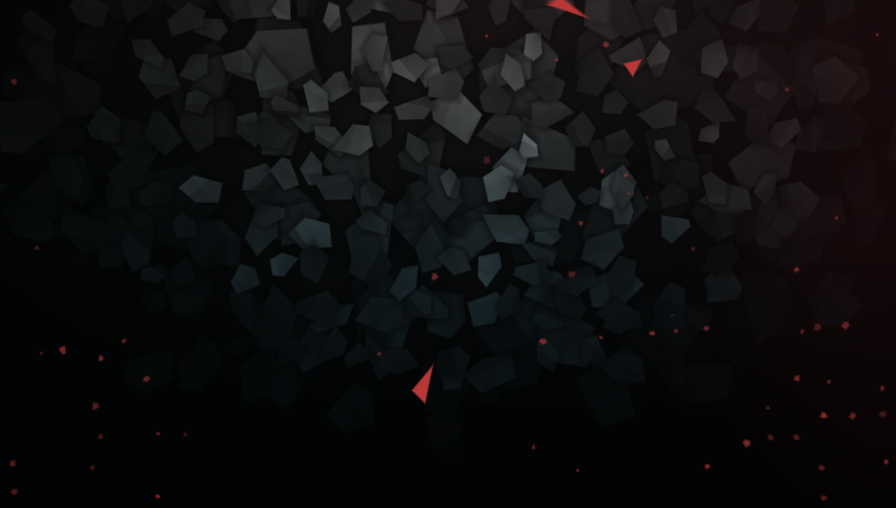
This background is drawn by a Shadertoy shader. Its source:

```glsl
const float TAU = 6.2831853;
const vec3 BASE = vec3(0.010, 0.017, 0.019);
const vec3 STONE = vec3(0.215, 0.225, 0.225);
const vec3 TEAL_STONE = vec3(0.13, 0.2, 0.225);
const vec3 EMBER = vec3(0.72, 0.22, 0.22);

float hash(vec2 p) {
    vec3 q = fract(vec3(p.xyx) * 0.1031);
    q += dot(q, q.yzx + 33.33);
    return fract((q.x + q.y) * q.z);
}

vec2 hash2(vec2 p) {
    return vec2(hash(p + 17.3), hash(p + 71.9));
}

vec2 direction(float angle) {
    return vec2(cos(angle), sin(angle));
}

vec2 turn(vec2 q, float angle) {
    vec2 axis = direction(angle);
    return vec2(dot(q, axis), dot(q, vec2(-axis.y, axis.x)));
}

float cornerGradient(vec2 cell, vec2 offset) {
    return dot(direction(TAU * hash(cell)), offset);
}

float gradientNoise(vec2 p) {
    vec2 i = floor(p), f = fract(p), e = vec2(1.0, 0.0);
    vec2 u = f * f * f * (f * (f * 6.0 - 15.0) + 10.0);
    float low = mix(cornerGradient(i, f), cornerGradient(i + e, f - e), u.x);
    float high = mix(cornerGradient(i + e.yx, f - e.yx), cornerGradient(i + 1.0, f - 1.0), u.x);
    return mix(low, high, u.y);
}

float glow(vec2 p, vec2 centre, vec2 radius) {
    vec2 q = (p - centre) / radius;
    return exp(-dot(q, q));
}

float cover(float d, float softness) {
    return smoothstep(softness, -softness, d);
}

// Irregular convex polygon made of half planes
float polygon(vec2 q, float radius, float sides, vec2 seed) {
    float d = -1.0;
    for (float i = 0.0; i < sides; i++) {
        float angle = TAU * (i + 0.5 * hash(seed + i * 3.7)) / sides;
        float reach = radius * mix(0.65, 1.1, hash(seed + i * 5.3 + 9.0));
        d = max(d, dot(q, direction(angle)) - reach);
    }
    return d;
}

// Two tilted faces meeting at a ridge
float facetLight(vec2 q, float radius, vec2 seed) {
    vec2 axis = direction(TAU * hash(seed + 41.0));
    float ridge = dot(q, axis) / radius - 0.3;
    float face = smoothstep(-0.06, 0.06, ridge);
    float slope = dot(q, vec2(-0.25, 0.45)) / radius;
    return mix(0.9, mix(0.5, 1.15, hash(seed + 53.0)), face) + 0.2 * slope;
}

// Broad light on the pile, with a dim hollow in its heart
float stoneLight(vec2 c) {
    float pile = glow(c, vec2(0.88, 0.79), vec2(0.6, 0.34));
    float skirt = 0.3 * glow(c, vec2(0.9, 0.45), vec2(0.55, 0.18));
    return (pile + skirt) * (1.0 - 0.4 * glow(c, vec2(0.83, 0.55), vec2(0.12, 0.08)));
}

vec3 stoneLayer(vec3 col, vec2 p, float size, float amount, float strength, vec2 seed, float soft) {
    vec2 home = floor(p / size);
    for (int k = 0; k < 9; k++) {
        vec2 cell = home + vec2(k % 3 - 1, k / 3 - 1);
        vec2 id = cell + seed;
        vec2 centre = (cell + 0.2 + 0.6 * hash2(id)) * size;
        float light = stoneLight(centre);
        if (hash(id + 5.0) > amount * smoothstep(0.0, 0.2, light)) continue;
        vec2 q = turn(p - centre, TAU * hash(id + 29.0)) * vec2(1.0, 1.4);
        float radius = size * mix(0.29, 0.47, hash(id + 11.0));
        float d = polygon(q, radius, 5.0, id);
        float tone = mix(0.35, 1.15, pow(hash(id + 23.0), 1.3));
        float grain = 1.0 + 0.12 * gradientNoise(p * 40.0 + id);
        vec3 tint = mix(TEAL_STONE, STONE, smoothstep(0.35, 0.8, centre.y));
        vec3 stone = BASE + tint * light * strength * tone * grain * facetLight(q, radius, id);
        col = mix(col, BASE, 0.35 * smoothstep(size * 0.2, 0.0, d));
        col = mix(col, stone, cover(d, soft));
    }
    return col;
}

// Sparse glowing fragments, more frequent where density is high
float fragments(vec2 p, float size, float radius, float density, vec2 seed, float soft) {
    vec2 cell = floor(p / size), id = cell + seed;
    vec2 q = p - (cell + 0.25 + 0.5 * hash2(id)) * size;
    float r = radius * mix(0.5, 1.1, hash(id + 13.0));
    float shape = cover(polygon(q, r, 5.0, id), soft);
    return shape * step(hash(id + 37.0), density) * mix(0.35, 0.9, hash(id + 61.0));
}

float shard(vec2 p, vec2 centre, vec2 stretch, float angle, float soft) {
    vec2 q = turn(p - centre, angle) / stretch;
    return cover(polygon(q, 1.0, 3.0, centre * 90.0) * stretch.y, soft);
}

void mainImage(out vec4 fragColor, in vec2 fragCoord) {
    vec2 p = fragCoord / iResolution.y;
    float soft = max(0.0028, 0.8 / iResolution.y);

    // Stones, from large and dim to small and bright
    vec3 col = BASE * mix(0.5, 1.0, p.y) + 0.035 * stoneLight(p);
    float core = glow(p, vec2(0.87, 0.68), vec2(0.6, 0.38));
    col = stoneLayer(col, p, 0.24, 1.0, 0.75, vec2(100.0, 30.0), soft * 1.5);
    col = stoneLayer(col, p, 0.16, 1.0, 1.0, vec2(210.0, 70.0), soft * 1.2);
    col = stoneLayer(col, p, 0.115, 0.9, 1.2, vec2(330.0, 150.0), soft);
    vec3 rubble = stoneLayer(col, p, 0.085, 0.8, 1.35, vec2(470.0, 240.0), soft);
    col = mix(col, rubble, smoothstep(0.1, 0.4, core));

    // Red haze along the right side and the top
    float mist = 0.9 + 0.35 * gradientNoise(p * 3.0);
    col += vec3(0.085, 0.018, 0.023) * mist * glow(p, vec2(1.82, 0.68), vec2(0.36, 0.55));
    col += vec3(0.065, 0.032, 0.031) * mist * glow(p, vec2(1.15, 1.05), vec2(0.6, 0.28));

    // Drifting embers and larger broken pieces
    float sides = glow(p, vec2(0.12, 0.14), vec2(0.22, 0.25)) + glow(p, vec2(1.64, 0.22), vec2(0.2, 0.24));
    float middle = glow(p, vec2(1.3, 0.6), vec2(0.25, 0.28));
    float sparks = fragments(p, 0.055, 0.0065, 0.3 * sides + 0.006, vec2(520.0, 90.0), soft) * 0.75;
    sparks += fragments(p, 0.045, 0.004, 0.15 * middle + 0.01, vec2(640.0, 20.0), soft) * 0.8;
    sparks += fragments(p, 0.19, 0.012, 0.2 * glow(p, vec2(0.8, 0.4), vec2(0.5, 0.4)), vec2(700.0, 45.0), soft);

    // Focal shards
    sparks += shard(p, vec2(1.108, 0.988), vec2(0.035, 0.009), -0.3, soft);
    sparks += shard(p, vec2(1.245, 0.868), vec2(0.013, 0.013), 1.2, soft);
    sparks += shard(p, vec2(0.83, 0.235), vec2(0.015, 0.014), 1.4, soft);
    col = mix(col, EMBER, clamp(sparks, 0.0, 1.0));

    fragColor = vec4(col, 1.0);
}
```
